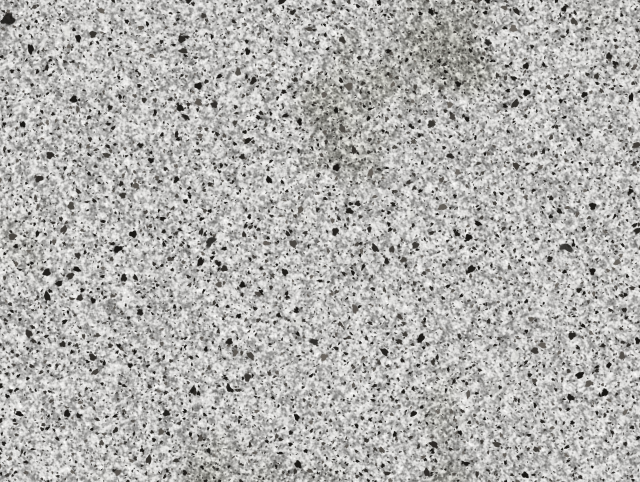
Give the GLSL for this texture, as a Shadertoy shader.

```glsl
// Pale rough granite: fine grey grit, scattered dark grains, faint stains, pits and chips.

float hash(vec2 p) {
    return fract(sin(dot(p, vec2(127.1, 311.7))) * 43758.5453);
}

vec2 hash2(vec2 p) {
    return vec2(hash(p), hash(p + 37.3));
}

mat2 rotation(float angle) {
    float c = cos(angle), s = sin(angle);
    return mat2(c, s, -s, c);
}

float valueNoise(vec2 p) {
    vec2 cell = floor(p), f = fract(p);
    f = f * f * (3.0 - 2.0 * f);
    float low = mix(hash(cell), hash(cell + vec2(1, 0)), f.x);
    float high = mix(hash(cell + vec2(0, 1)), hash(cell + vec2(1, 1)), f.x);
    return mix(low, high, f.y);
}

float fbm(vec2 p) {
    float sum = 0.0, weight = 0.5;
    for (int i = 0; i < 4; i++) {
        sum += weight * valueNoise(p);
        p = rotation(0.65) * p * 2.1 + 11.7;
        weight *= 0.5;
    }
    return sum / 0.9375;
}

// Fine mineral grit, averaging one half
float grit(vec2 p) {
    float coarse = valueNoise(rotation(0.4) * p * 110.0);
    float medium = valueNoise(rotation(1.1) * p * 210.0 + 5.0);
    float fine = valueNoise(rotation(0.7) * p * 330.0 + 9.0);
    return 0.30 * coarse + 0.45 * medium + 0.25 * fine;
}

// Irregular grains, at most one per cell: x = coverage, y = random shade
vec2 grains(vec2 p, float cellSize, vec2 radiusRange, float share,
            float stretch, float softness, float seed) {
    vec2 home = floor(p / cellSize);
    vec2 result = vec2(0.0);
    for (int y = -1; y <= 1; y++) {
        for (int x = -1; x <= 1; x++) {
            vec2 id = home + vec2(x, y) + seed;
            if (hash(id + 3.1) > share) continue;
            vec2 center = (id - seed + hash2(id + 7.9)) * cellSize;
            vec2 shape = hash2(id + 17.7);
            vec2 d = rotation(6.283 * shape.x) * (p - center);
            float aspect = 1.0 + stretch * shape.y;
            d *= vec2(1.0 / sqrt(aspect), sqrt(aspect));
            float angle = atan(d.y, d.x);
            float wobble = 1.0 + 0.13 * sin(3.0 * angle + 20.0 * shape.y)
                               + 0.08 * sin(5.0 * angle + 40.0 * shape.x);
            float size = hash(id + 23.3);
            float radius = mix(radiusRange.x, radiusRange.y, size * size) * wobble;
            float cover = 1.0 - smoothstep(-softness, softness, length(d) - radius);
            if (cover > result.x) result = vec2(cover, hash(id + 29.9));
        }
    }
    return result;
}

// Blends one grain layer over the stone, between a dark and a light shade
vec3 layGrains(vec3 stone, vec2 grain, vec3 dark, vec3 light) {
    return mix(stone, mix(dark, light, grain.y * grain.y), grain.x);
}

void mainImage(out vec4 fragColor, in vec2 fragCoord) {
    vec2 p = fragCoord / iResolution.y;
    float edge = 0.0006 + 0.6 / iResolution.y;

    const vec3 black = vec3(0.09, 0.085, 0.075);
    const vec3 brownGrey = vec3(0.43, 0.41, 0.385);
    const vec3 midGrey = vec3(0.52, 0.515, 0.50);
    const vec3 charcoal = vec3(0.22, 0.215, 0.205);
    const vec3 chipWhite = vec3(0.91, 0.91, 0.895);

    // Grit over broad, weak stains
    float cloud = fbm(p * 4.0 + 2.3);
    float stain = smoothstep(0.56, 0.80, cloud);
    float tone = 0.775 + 0.95 * (grit(p) - 0.5);
    tone += 0.08 * (fbm(p * 16.0 + 8.0) - 0.5) - 0.14 * stain;
    tone = min(tone, 0.84 + 0.45 * (tone - 0.84));
    vec3 color = vec3(tone) + vec3(0.002, 0.0, -0.006 - 0.02 * stain);

    // Pale chips with ragged outlines
    vec2 ragged = p + 0.009 * (vec2(fbm(p * 70.0), fbm(p * 70.0 + 31.0)) - 0.5);
    vec2 chip = grains(ragged, 0.19, vec2(0.005, 0.013), 0.25, 1.2, 0.003, 61.0);
    color = mix(color, chipWhite, 0.7 * chip.x);

    // Dark grains from specks to large crystals
    vec2 specks = grains(p, 0.009, vec2(0.0012, 0.0023), 0.36 + 0.2 * stain, 1.0, edge, 11.0);
    vec2 small = grains(p, 0.016, vec2(0.0022, 0.0042), 0.38 + 0.15 * stain, 1.0, edge, 23.0);
    vec2 large = grains(p, 0.030, vec2(0.0040, 0.0078), 0.24, 0.8, edge, 41.0);
    color = layGrains(color, specks, charcoal, midGrey);
    color = layGrains(color, small, black, brownGrey);
    color = layGrains(color, large, black, brownGrey);

    // Rare broken pits
    vec2 pit = grains(ragged, 0.21, vec2(0.006, 0.013), 0.22, 2.5, 0.0025, 83.0);
    color = layGrains(color, pit * vec2(0.9, 1.0), black, charcoal);

    fragColor = vec4(clamp(color, 0.0, 1.0), 1.0);
}
```
